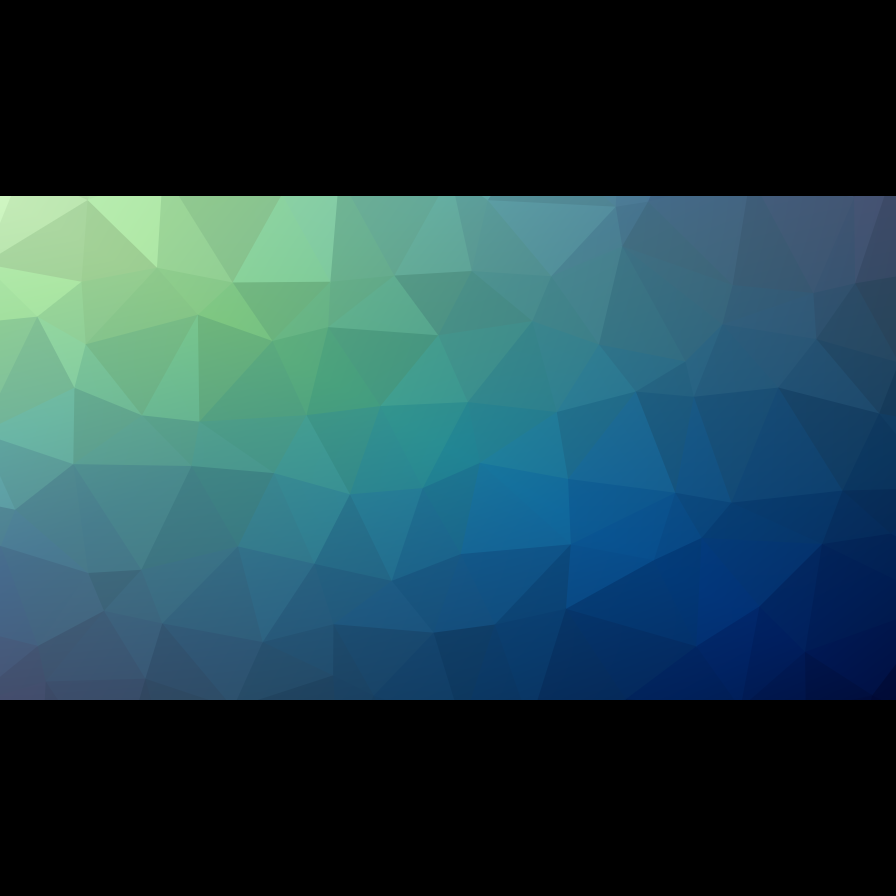
Reproduce this background procedurally as a Shadertoy shader.

```glsl
// Low-poly band between black bars: a jittered grid of points is cut into
// triangles, each tinted from a smooth two-way colour field that runs from
// pale green (top left) to navy (bottom right), with slate off-diagonal corners.

#define BAND_BOTTOM 0.21875
#define BAND_TOP    0.78125
#define GRID        vec2(11.0, 7.0)   // cells across and down the band
#define JITTER      0.72              // spread of each point, in cells
#define STAGGER     0.22              // sideways shift of alternate rows
#define SMOOTHNESS  0.42              // share of the field kept inside a facet
#define FACET_SHADE 0.13              // random light and dark per facet
#define SEED        17.0

const float BAND_HEIGHT = BAND_TOP - BAND_BOTTOM;

// Colours down the main diagonal of the band
const vec3 DIAGONAL[9] = vec3[9](
    vec3(0.78, 0.92, 0.73), vec3(0.66, 0.86, 0.61), vec3(0.49, 0.78, 0.50),
    vec3(0.30, 0.67, 0.52), vec3(0.14, 0.55, 0.60), vec3(0.05, 0.38, 0.60),
    vec3(0.01, 0.25, 0.51), vec3(0.00, 0.13, 0.40), vec3(0.00, 0.03, 0.20));

// Colours along the border, from the first corner to the last
const vec3 BORDER[9] = vec3[9](
    vec3(0.78, 0.92, 0.73), vec3(0.59, 0.83, 0.58), vec3(0.39, 0.68, 0.65),
    vec3(0.28, 0.44, 0.58), vec3(0.26, 0.29, 0.41), vec3(0.16, 0.28, 0.37),
    vec3(0.05, 0.22, 0.37), vec3(0.00, 0.12, 0.33), vec3(0.00, 0.03, 0.20));

float hash(vec2 p) {
    vec3 q = fract(vec3(p.xyx + SEED) * 0.1031);
    q += dot(q, q.yzx + 33.33);
    return fract((q.x + q.y) * q.z);
}

float cross2(vec2 a, vec2 b) {
    return a.x * b.y - a.y * b.x;
}

// Smooth colour at a canvas position
vec3 colourField(vec2 p) {
    vec2 t = clamp(vec2(p.x, (BAND_TOP - p.y) / BAND_HEIGHT), 0.0, 1.0);
    float along = 0.5 * (t.x + t.y);
    float reach = 2.0 * min(along, 1.0 - along);
    float across = clamp(abs(t.x - t.y) / max(reach, 0.001), 0.0, 1.0);
    float pos = along * 8.0;
    int i = int(min(floor(pos), 7.0));
    float f = pos - float(i);
    return mix(mix(DIAGONAL[i], DIAGONAL[i + 1], f),
               mix(BORDER[i], BORDER[i + 1], f), across);
}

// Jittered grid point in canvas units
vec2 meshPoint(vec2 cell) {
    vec2 offset = JITTER * (vec2(hash(cell), hash(cell + 71.7)) - 0.5);
    offset.x += STAGGER * (2.0 * mod(cell.y, 2.0) - 1.0);
    return vec2(0.0, BAND_BOTTOM) + (cell + offset) * vec2(1.0, BAND_HEIGHT) / GRID;
}

// Signed distance to an edge, positive on its left
float edgeDistance(vec2 p, vec2 a, vec2 b) {
    return cross2(b - a, p - a) / length(b - a);
}

// Facet colour times coverage in rgb, coverage in w
vec4 facet(vec2 p, vec2 a, vec2 b, vec2 c, float pixel) {
    float inside = min(edgeDistance(p, a, b),
                   min(edgeDistance(p, b, c), edgeDistance(p, c, a)));
    float cover = clamp(inside / pixel + 0.5, 0.0, 1.0);
    if (cover <= 0.0) return vec4(0.0);
    vec2 centre = (a + b + c) / 3.0;
    vec3 colour = mix(colourField(centre), colourField(p), SMOOTHNESS);
    colour *= 1.0 + FACET_SHADE * (hash(centre * 531.0) - 0.5);
    return vec4(colour, 1.0) * cover;
}

// Sum of the facets near a position
vec3 mesh(vec2 p, float pixel) {
    vec2 home = floor((p - vec2(0.0, BAND_BOTTOM)) * GRID / vec2(1.0, BAND_HEIGHT));
    vec4 sum = vec4(0.0);
    for (int y = -1; y <= 1; y++)
    for (int x = -1; x <= 1; x++) {
        vec2 cell = home + vec2(x, y);
        vec2 a = meshPoint(cell);
        vec2 b = meshPoint(cell + vec2(1.0, 0.0));
        vec2 c = meshPoint(cell + vec2(1.0, 1.0));
        vec2 d = meshPoint(cell + vec2(0.0, 1.0));
        // Delaunay test: sine of the two opposite angles added
        float sine = cross2(c - b, a - b) * dot(a - d, c - d)
                   + dot(c - b, a - b) * cross2(a - d, c - d);
        if (sine < 0.0)
            sum += facet(p, a, b, d, pixel) + facet(p, b, c, d, pixel);
        else
            sum += facet(p, a, b, c, pixel) + facet(p, a, c, d, pixel);
    }
    return sum.rgb / max(sum.w, 0.001);
}

void mainImage(out vec4 fragColor, in vec2 fragCoord) {
    vec2 p = fragCoord / iResolution.xy;
    float pixel = 1.0 / iResolution.y;
    // Black bars above and below
    float margin = min(p.y - BAND_BOTTOM, BAND_TOP - p.y);
    float band = clamp(margin / pixel + 0.5, 0.0, 1.0);
    vec3 colour = band > 0.0 ? mesh(p, pixel) * band : vec3(0.0);
    fragColor = vec4(colour, 1.0);
}
```
